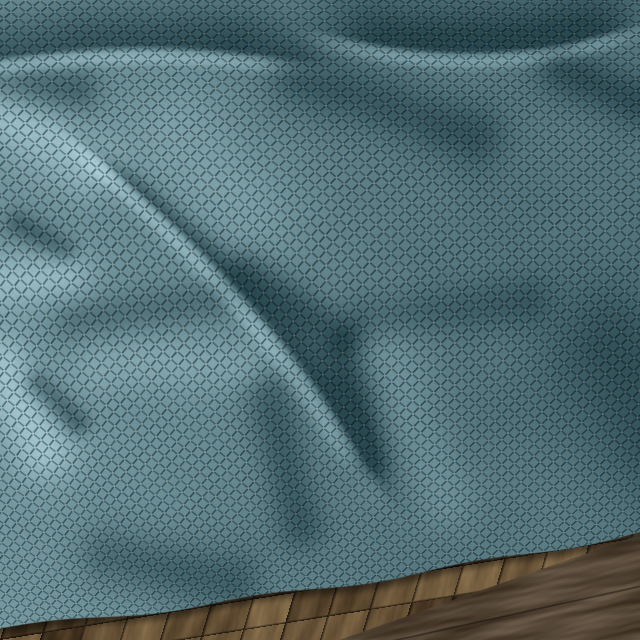
Write a Shadertoy shader that draws this texture.

```glsl
const vec2 REPEATS = vec2(43.0, 44.0);
const vec3 CLOTH_DARK = vec3(0.15, 0.27, 0.30);
const vec3 CLOTH_LIGHT = vec3(0.65, 0.79, 0.82);
const vec3 KNOT = vec3(0.56, 0.62, 0.58);
const vec3 WOOD_DARK = vec3(0.20, 0.14, 0.08);
const vec3 WOOD_LIGHT = vec3(0.58, 0.48, 0.33);
const vec3 FLOOR_DARK = vec3(0.22, 0.17, 0.12);
const vec3 FLOOR_LIGHT = vec3(0.42, 0.36, 0.29);

float hash(vec2 p) {
    return fract(sin(dot(p, vec2(127.1, 311.7))) * 43758.5);
}

// Layered sines, roughly -1 to 1
float waves(vec2 p) {
    float sum = 0.0, gain = 0.5;
    for (int i = 0; i < 4; i++) {
        sum += gain * sin(p.x + 1.3 * sin(p.y + float(i)));
        p = mat2(1.2, 1.5, -1.5, 1.2) * p + 1.7;
        gain *= 0.55;
    }
    return sum;
}

// Soft brush stroke from a to b
float stroke(vec2 p, vec2 a, vec2 b, float width) {
    vec2 pa = p - a, ba = b - a;
    float d = length(pa - ba * clamp(dot(pa, ba) / dot(ba, ba), 0.0, 1.0));
    return exp(-d * d / (width * width));
}

// Lit rim below a curved edge, shadow above it; d is the signed distance
float crease(float d, float rim, float shade) {
    float light = exp(-pow((d + rim) / rim, 2.0));
    float dark = smoothstep(-0.3 * rim, 0.8 * rim, d) * exp(-d * d / (shade * shade));
    return 0.20 * light - 0.36 * dark;
}

float clothLight(vec2 p) {
    float s = 0.59 - 0.20 * p.x + 0.04 * waves(p * vec2(7.0, 9.0));

    // Long diagonal fold
    float t = (0.8 - p.y) / 0.56;
    float edge = 0.1 + 0.49 * t + 0.045 * sin(3.14 * t);
    float along = smoothstep(-0.05, 0.2, t) * smoothstep(1.12, 0.8, t);
    s += along * crease((p.x - edge) * 0.75, 0.014, 0.025 + 0.03 * exp(-pow((t - 0.6) * 4.0, 2.0)));

    // Rolled folds along the top
    float leftTop = 0.905 + 0.017 * sin(p.x * 7.0);
    float rightTop = 0.915 + 0.6 * pow(p.x - 0.73, 2.0);
    s += crease(p.y - leftTop, 0.012, 0.08) * smoothstep(0.55, 0.35, p.x);
    s += crease(p.y - rightTop, 0.012, 0.08) * smoothstep(0.44, 0.62, p.x) * smoothstep(1.05, 0.9, p.x);

    // Hollows
    s -= 0.26 * stroke(p, vec2(-0.05, 0.87), vec2(0.12, 0.86), 0.035);
    s -= 0.22 * stroke(p, vec2(0.47, 0.88), vec2(0.74, 0.79), 0.05);
    s -= 0.22 * stroke(p, vec2(0.88, 0.89), vec2(1.0, 0.84), 0.04);
    s -= 0.20 * stroke(p, vec2(0.39, 0.58), vec2(0.53, 0.48), 0.032);
    s -= 0.20 * stroke(p, vec2(0.54, 0.45), vec2(0.58, 0.28), 0.032);
    s -= 0.15 * stroke(p, vec2(0.57, 0.50), vec2(0.82, 0.53), 0.04);
    s -= 0.17 * stroke(p, vec2(0.12, 0.50), vec2(0.33, 0.53), 0.035);
    s -= 0.26 * stroke(p, vec2(0.03, 0.65), vec2(0.10, 0.61), 0.022);
    s -= 0.32 * stroke(p, vec2(0.06, 0.40), vec2(0.12, 0.34), 0.022);
    s -= 0.22 * stroke(p, vec2(0.42, 0.38), vec2(0.47, 0.18), 0.04);
    s -= 0.22 * stroke(p, vec2(0.17, 0.13), vec2(0.36, 0.09), 0.05);
    s -= 0.20 * stroke(p, vec2(0.95, 0.45), vec2(1.05, 0.30), 0.10);

    // Raised areas
    s += 0.24 * stroke(p, vec2(0.0, 0.83), vec2(0.14, 0.74), 0.05);
    s += 0.24 * stroke(p, vec2(0.0, 0.56), vec2(0.10, 0.57), 0.045);
    s += 0.30 * stroke(p, vec2(0.0, 0.43), vec2(0.07, 0.30), 0.055);
    s += 0.15 * stroke(p, vec2(0.16, 0.43), vec2(0.38, 0.43), 0.05);
    s += 0.12 * stroke(p, vec2(0.28, 0.80), vec2(0.40, 0.66), 0.08);
    s += 0.12 * stroke(p, vec2(0.61, 0.44), vec2(0.70, 0.22), 0.05);
    return clamp(0.44 + 1.25 * (s - 0.47), 0.02, 1.0);
}

// Cloth coordinates: foreshortened at top and bottom, rows turning with the hem
vec2 drape(vec2 p) {
    float c = p.y - 0.55;
    float low = 1.0 - p.y;
    float spread = 1.0 + 0.22 * low * low;
    vec2 q = vec2((p.x - 0.5) * spread + 0.05 * c, c + 0.55 * c * c * c - 0.13 * low * (p.x - 0.5));
    return q + 0.007 * vec2(waves(p.yx * 5.0), waves(p * 5.0 + 2.0));
}

// Diamond lattice of dashes with a pale knot at each crossing
vec3 weave(vec3 face, vec2 p, float pixel) {
    vec2 q = REPEATS * drape(p);
    vec2 uv = vec2(q.x + q.y, q.x - q.y);
    vec2 d = 0.5 - abs(fract(uv) - 0.5);
    float aa = REPEATS.x * pixel;
    vec2 dash = smoothstep(0.085 + aa, 0.085 - aa, d) * smoothstep(0.06, 0.18, d.yx);
    float wear = 0.75 + 0.25 * hash(floor(uv));
    float ink = max(dash.x * 0.43, dash.y * 0.55) * wear;
    float knot = smoothstep(0.12 + aa, 0.12 - aa, length(d));
    vec3 color = face * (1.0 - ink * vec3(1.0, 0.87, 0.82));
    color *= 0.98 + 0.04 * hash(floor(p * 512.0));
    return mix(color, KNOT * (0.45 + face.g), 0.42 * knot);
}

vec3 woodBlocks(vec2 p) {
    vec2 q = vec2(p.x - 0.3 * p.y, p.y - 0.16 * p.x) * vec2(16.0, 22.0);
    vec2 cell = floor(q), f = fract(q);
    float grain = 0.5 + 0.5 * waves(vec2(q.x * 9.0, q.y * 1.5) + 9.0 * hash(cell));
    float gap = smoothstep(0.0, 0.09, min(f.x, f.y));
    return mix(WOOD_DARK, WOOD_LIGHT, 0.65 * hash(cell) + 0.35 * grain) * mix(0.4, 1.0, gap);
}

vec3 floorBoards(vec2 p) {
    vec2 q = vec2(p.x, p.y - 0.22 * p.x);
    float grain = 0.5 + 0.5 * waves(q * vec2(16.0, 150.0));
    float seam = smoothstep(0.0, 0.03, abs(fract(q.y * 11.0) - 0.5));
    return mix(FLOOR_DARK, FLOOR_LIGHT, grain) * mix(0.6, 1.0, seam);
}

void mainImage(out vec4 fragColor, in vec2 fragCoord) {
    vec2 p = fragCoord / iResolution.xy;
    float pixel = 1.0 / min(iResolution.x, iResolution.y);
    vec3 cloth = weave(mix(CLOTH_DARK, CLOTH_LIGHT, clothLight(p)), p, pixel);

    // Wood under the hem, shaded by the overhang
    float hem = 0.018 + 0.10 * p.x + 0.05 * p.x * p.x + 0.004 * sin(p.x * 19.0);
    float boards = smoothstep(-pixel, pixel, 0.35 * (p.x - 0.53) - p.y);
    vec3 ground = mix(woodBlocks(p), floorBoards(p), boards);
    ground *= mix(0.55, 1.0, smoothstep(0.0, 0.02, hem - p.y));
    fragColor = vec4(mix(ground, cloth, smoothstep(-pixel, pixel, p.y - hem)), 1.0);
}
```
